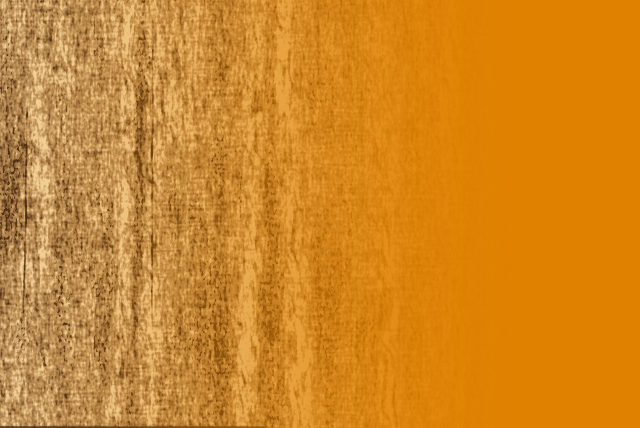
A Shadertoy shader for this texture:

```glsl
// Weathered upright timber that dissolves into flat amber on the right.
// Stretched gradient noise makes the grain; slanted streaks and oval stains
// set the broad tones, then splinters, saw rows, pores and cracks add detail.

vec2 gradientAt(vec2 cell) {
    float angle = 6.2832 * fract(sin(dot(cell, vec2(127.1, 311.7))) * 43758.5);
    return vec2(cos(angle), sin(angle));
}

float noise(vec2 p) {
    vec2 i = floor(p), f = p - i;
    vec2 s = f * f * f * (f * (f * 6.0 - 15.0) + 10.0);
    vec2 e = vec2(0.0, 1.0);
    float low = mix(dot(gradientAt(i), f), dot(gradientAt(i + e.yx), f - e.yx), s.x);
    float high = mix(dot(gradientAt(i + e), f - e), dot(gradientAt(i + 1.0), f - 1.0), s.x);
    return 1.4 * mix(low, high, s.y);
}

float fbm(vec2 p) {
    float sum = 0.0, gain = 0.55;
    for (int i = 0; i < 4; i++) {
        sum += gain * noise(p);
        p = p * 2.03 + 17.3;
        gain *= 0.6;
    }
    return sum;
}

// Long band: x at the top, x at the bottom, half width, signed strength
float streaks(vec2 p) {
    vec4 bands[9] = vec4[9](
        vec4(0.308, 0.270, 0.018, 0.30), vec4(0.605, 0.570, 0.024, 0.27),
        vec4(0.655, 0.708, 0.025, 0.30), vec4(0.880, 0.915, 0.028, 0.24),
        vec4(0.372, 0.345, 0.018, 0.14), vec4(1.050, 1.075, 0.030, 0.16),
        vec4(0.335, 0.308, 0.011, -0.16), vec4(0.632, 0.638, 0.014, -0.16),
        vec4(0.500, 0.520, 0.022, -0.10));
    float sum = 0.0;
    for (int i = 0; i < 9; i++) {
        float d = (p.x - mix(bands[i].y, bands[i].x, p.y)) / bands[i].z;
        sum += bands[i].w * exp(-d * d) * (0.85 + 0.6 * noise(vec2(float(i) * 7.3, p.y * 5.0)));
    }
    return sum;
}

// Soft ovals: centre and radii; the first seven are dark, the others pale
float stains(vec2 p) {
    vec4 ovals[12] = vec4[12](
        vec4(0.145, 0.30, 0.020, 0.18), vec4(0.258, 0.26, 0.018, 0.22),
        vec4(0.325, 0.90, 0.016, 0.24), vec4(0.015, 0.53, 0.035, 0.16),
        vec4(0.635, 0.28, 0.025, 0.18), vec4(0.480, 0.22, 0.035, 0.18),
        vec4(0.760, 0.33, 0.035, 0.16),
        vec4(0.130, 0.88, 0.065, 0.10), vec4(0.425, 0.88, 0.060, 0.12),
        vec4(0.095, 0.60, 0.035, 0.15), vec4(0.400, 0.72, 0.110, 0.05),
        vec4(0.100, 0.37, 0.050, 0.05));
    float sum = 0.0;
    for (int i = 0; i < 12; i++) {
        vec2 d = (p - ovals[i].xy) / ovals[i].zw;
        sum += (i < 7 ? -0.20 : 0.15) * exp(-dot(d, d));
    }
    return sum;
}

// Thin wandering split between two heights
float crack(vec2 p, float x, float slope, float bottom, float top) {
    float d = abs(p.x - x - slope * p.y - 0.003 * noise(vec2(x * 90.0, p.y * 9.0)));
    float span = smoothstep(bottom, bottom + 0.08, p.y) * (1.0 - smoothstep(top - 0.05, top, p.y));
    return span * (1.0 - smoothstep(0.0008, 0.0034, d)) * (0.7 + 0.5 * noise(p * vec2(5.0, 24.0)));
}

void mainImage(out vec4 fragColor, in vec2 fragCoord) {
    vec2 p = fragCoord / iResolution.y;
    float across = fragCoord.x / iResolution.x;

    // Broad tones with torn, fibrous edges
    vec2 torn = p + vec2(0.018 * fbm(p * vec2(45.0, 13.0)), 0.03 * noise(p * vec2(60.0, 6.0)));
    float broad = streaks(torn) + stains(torn);
    float tone = 0.51 + broad;

    // Long grain, short fibres and fine tooth
    tone += 0.30 * fbm(torn * vec2(30.0, 2.4));
    tone += 0.36 * fbm(p * vec2(68.0, 15.0) + 4.0);
    tone += 0.30 * noise(p * vec2(150.0, 60.0)) + 0.20 * noise(p * vec2(165.0, 150.0) + 9.0);

    // Slanted splinters, strongest on pale wood
    vec2 slant = vec2(p.x + 0.13 * p.y, p.y);
    float fibre = noise(slant * vec2(85.0, 19.0) + 1.2 * noise(p * vec2(23.0, 11.0)));
    float pale = smoothstep(0.0, 0.22, broad);
    float torso = 0.3 + 0.7 * pale;
    tone += torso * (0.17 * smoothstep(0.0, 0.2, fibre) - 0.34 * smoothstep(0.18, 0.42, -fibre) - 0.03);

    // Horizontal saw rows in broken patches
    float rows = sin(6.2832 * (p.y * 82.0 + 0.8 * noise(p * vec2(9.0, 30.0))));
    tone += 0.06 * rows * smoothstep(-0.2, 0.4, noise(p * vec2(7.0, 5.0) + 8.0)) * (1.0 - 0.6 * pale);
    tone += 0.13 * noise(p * vec2(18.0, 110.0));

    // Small dark pores gather in stained wood
    float pores = smoothstep(0.15, 0.5, noise(p * vec2(170.0, 105.0) + 31.0));
    float gather = smoothstep(0.05, -0.2, broad + 0.25 * noise(p * vec2(24.0, 7.0)));
    tone -= pores * (0.10 + 0.34 * gather);
    tone -= 0.6 * crack(p, 0.052, 0.014, 0.18, 0.78) + 0.55 * crack(p, 0.354, 0.003, 0.22, 0.95);
    tone -= 0.08 * (1.0 - smoothstep(0.0, 0.05, p.x));

    // Brown to tan to cream
    vec3 wood = mix(vec3(0.31, 0.18, 0.07), vec3(0.73, 0.55, 0.33), smoothstep(-0.2, 0.54, tone));
    wood = mix(wood, vec3(0.95, 0.82, 0.60), smoothstep(0.42, 0.95, tone));

    // Shadow under the lower left edge
    float shadow = (1.0 - smoothstep(0.002, 0.007, p.y)) * (1.0 - smoothstep(0.615, 0.63, p.x));
    wood = mix(wood, vec3(0.22, 0.13, 0.06), 0.8 * shadow);

    // Amber veil
    vec3 amber = vec3(0.878, 0.506, 0.0);
    fragColor = vec4(mix(wood, amber, smoothstep(-0.03, 0.83, across)), 1.0);
}
```
